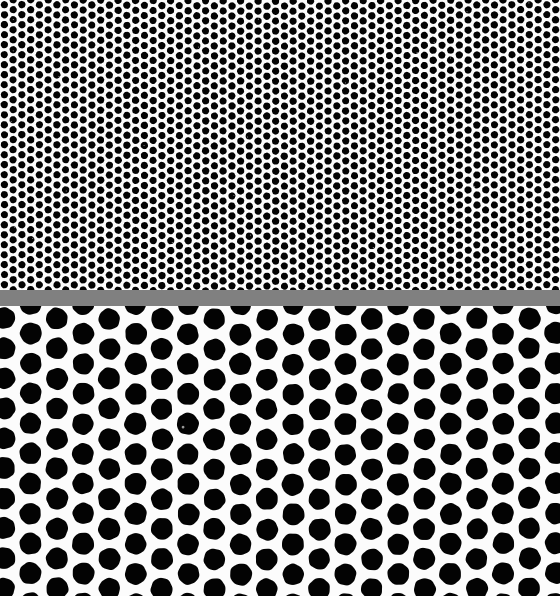
Top, the full canvas; bottom, a detail of the centre.
Give the GLSL for this pattern, as a WebGL 1 fragment shader.

```glsl
precision highp float;
// Perforated sheet: black dots on white in 64 staggered columns of 29 dots.
// Each dot is a distance function in its own cell, with hashed size, position
// and outline; the columns sag gently towards the middle and everything wraps.

uniform vec2 u_resolution;

const vec2 COUNT = vec2(64.0, 29.0);

// Sine-free hash: three values in 0..1 per cell
vec3 hash3(vec2 p) {
    vec3 q = fract(vec3(p.xyx) * vec3(0.1031, 0.1030, 0.0973));
    q += dot(q, q.yxz + 33.33);
    return fract((q.xxy + q.yzz) * q.zyx);
}

// Signed distance to a slightly ragged disc
float raggedDisc(vec2 p, float radius, vec3 rnd) {
    float angle = atan(p.y, p.x + 1e-5);
    vec3 waves = cos(vec3(3.0, 5.0, 8.0) * angle + 6.2832 * rnd);
    return length(p) - radius - dot(waves, vec3(0.006, 0.007, 0.005));
}

// Antialiased coverage of a distance over one pixel
float coverage(float dist, float pixel) {
    return clamp(0.5 - dist / pixel, 0.0, 1.0);
}

void main() {
    vec2 grid = gl_FragCoord.xy / u_resolution * COUNT;
    vec2 cellSize = u_resolution / COUNT;
    float pixel = 1.0 / cellSize.x;

    // Stagger odd and even columns, and sag them towards the middle
    float column = floor(grid.x);
    float sag = 0.04 - 0.07 * cos(6.2832 * (column + 0.5) / COUNT.x);
    grid.y += 0.5 * mod(column, 2.0) + sag;

    // Wrapped cell index, and position in units of the column width
    vec2 cell = mod(floor(grid), COUNT);
    vec2 local = (fract(grid) - 0.5) * cellSize / cellSize.x;
    vec3 rnd = hash3(cell + 7.0);
    vec3 rndShape = hash3(cell + 131.0);

    // Dot with small offset and size variation
    vec2 offset = (rnd.xy - 0.5) * 0.03;
    float radius = 0.41 + 0.018 * (rnd.z - 0.5);
    float ink = coverage(raggedDisc(local - offset, radius, rndShape), pixel);

    // Rare pale speck inside a dot
    vec3 rndSpeck = hash3(cell + 263.0);
    vec2 speckAt = (rndSpeck.xy - 0.5) * 0.5;
    float speck = coverage(length(local - speckAt) - 0.05, pixel);
    ink *= 1.0 - 0.6 * speck * step(0.985, rndSpeck.z);

    gl_FragColor = vec4(vec3(mix(0.99, 0.01, ink)), 1.0);
}
```
